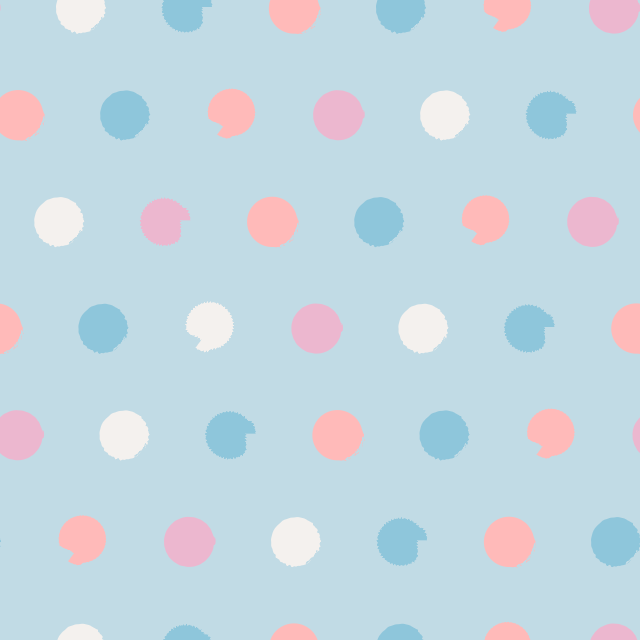
Write a Shadertoy shader that draws this pattern.

```glsl
// Staggered rows of dry-brushed paint dots in soft pastels on pale blue.

const float GRID = 6.0;            // dots across and down
const float DOT_RADIUS = 0.238;    // in grid cells
const float ROW_OFFSET = 0.08;     // first row centre below the top, in cells
const float BRISTLE = 0.04;        // spiky edge depth, in dot radii
const float SMOOTH_BRISTLE = 0.012;
const float TAIL = 0.11;           // overshoot of the curled stroke

const vec3 GROUND = vec3(0.757, 0.859, 0.898);
const vec3 BLUE   = vec3(0.557, 0.776, 0.859);
const vec3 CORAL  = vec3(1.000, 0.729, 0.725);
const vec3 MAUVE  = vec3(0.925, 0.718, 0.812);
const vec3 CREAM  = vec3(0.957, 0.945, 0.933);

// Where the six-dot sequence starts in each row, as a share of the width
const float ROW_START[6] = float[6](0.126, 0.695, 0.092, 0.661, 0.194, 0.462);
const vec3 SEQUENCE[6] = vec3[6](CREAM, BLUE, CORAL, BLUE, CORAL, MAUVE);

vec2 hash2(vec2 p) {
    p = vec2(dot(p, vec2(127.1, 311.7)), dot(p, vec2(269.5, 183.3)));
    return fract(sin(p) * 43758.5);
}

// Distance to the nearest scattered point
float cellular(vec2 p) {
    vec2 cell = floor(p);
    float nearest = 2.0;
    for (int j = -1; j <= 1; j++)
        for (int i = -1; i <= 1; i++) {
            vec2 q = cell + vec2(i, j);
            nearest = min(nearest, length(q + hash2(q) - p));
        }
    return nearest;
}

// Layered sines around the rim; whole frequencies close the loop
float rough(float a, float freq) {
    return 0.5 * sin(a * freq + 2.0 * sin(3.0 * a))
         + 0.3 * sin(a * (freq + 14.0) + 1.7)
         + 0.2 * sin(a * (2.0 * freq + 5.0) + 3.0 * sin(2.0 * a));
}

// Soft window on the rim, 1 at the centre angle and 0 past the half width
float arc(float a, float centre, float halfWidth) {
    return smoothstep(cos(halfWidth), cos(halfWidth * 0.5), cos(a - centre));
}

// Bare gaps stretched along the stroke; positive inside a gap
float dryGaps(float a, float r, float amount, float inner) {
    float wear = amount * smoothstep(inner, inner + 0.12, r);
    return (mix(-1.0, 0.5, wear) - cellular(vec2(a * 6.0, r * 15.0))) * 0.08;
}

// Full blob with a ragged foot and streaks at lower right
float blob(vec2 p) {
    float a = atan(p.y, p.x), r = length(p);
    float rim = 0.97 + 0.015 * rough(a, 7.0)
              + 0.045 * arc(a, -2.0, 0.7) * rough(a, 19.0)
              + 0.03 * arc(a, 0.2, 0.9) * rough(a, 23.0);
    return max(r - rim, dryGaps(a, r, 1.15 * arc(a, -0.75, 0.55), 0.8));
}

// Round dot fading into dry specks at lower right
float speckled(vec2 p) {
    float a = atan(p.y, p.x), r = length(p);
    float fade = arc(a, -0.65, 0.9);
    float rim = 0.99 + 0.07 * fade + 0.03 * fade * rough(a, 21.0);
    return max(r - rim, dryGaps(a, r, 1.1 * fade, 0.88));
}

// Nearly clean disc with a nub and small chips on the right
float disc(vec2 p) {
    float a = atan(p.y, p.x), r = length(p);
    float rim = 0.985 + 0.006 * rough(a, 9.0) + 0.06 * arc(a, 0.04, 0.2);
    return max(r - rim, dryGaps(a, r, 0.8 * arc(a, 0.75, 0.95), 0.88));
}

// Curled stroke: a bristly body, a tail, and a notch below the tail
float curl(vec2 p, float bristle, float notchSpan) {
    float a = atan(p.y, p.x), r = length(p);
    float rim = 0.93 + bristle * rough(a, 43.0) + TAIL * arc(a, 0.2, 0.5);
    float inner = 1.05 - 0.4 * smoothstep(-notchSpan, -0.1, a) * step(0.0, p.x);
    float notch = min(r - inner - bristle * rough(a, 31.0), 0.06 - p.y);
    return max(r - rim, notch);
}

float dotShape(vec2 p, int kind, float bristle) {
    if (kind == 1) return curl(p + vec2(0.06, 0.0), bristle, 1.3);
    if (kind == 2) return speckled(p);
    if (kind == 4) {
        float turn = 2.2, c = cos(turn), s = sin(turn);
        p -= vec2(0.0, 0.11);
        return curl(vec2(c * p.x - s * p.y, s * p.x + c * p.y), bristle, 1.0);
    }
    if (kind == 5) return disc(p);
    return blob(p);
}

void mainImage(out vec4 fragColor, in vec2 fragCoord) {
    vec2 uv = fragCoord / iResolution.y;

    // Row from the top, then position along that row's sequence
    float down = (1.0 - uv.y) * GRID - ROW_OFFSET;
    float rowId = floor(down + 0.5);
    int row = int(mod(rowId, 6.0));
    float along = (uv.x - ROW_START[row]) * GRID;
    float colId = floor(along + 0.5);
    int kind = int(mod(colId, 6.0));
    vec2 p = vec2(along - colId, rowId - down) / DOT_RADIUS;

    // Two dots break the colour sequence
    bool mauveCurl = row == 2 && kind == 1;
    bool creamCurl = row == 3 && kind == 4;
    vec3 paint = mauveCurl ? MAUVE : creamCurl ? CREAM : SEQUENCE[kind];
    float bristle = kind == 1 || creamCurl ? BRISTLE : SMOOTH_BRISTLE;

    float pixel = GRID / (DOT_RADIUS * iResolution.y);
    float cover = clamp(0.5 - dotShape(p, kind, bristle) / pixel, 0.0, 1.0);
    fragColor = vec4(mix(GROUND, paint, cover), 1.0);
}
```
